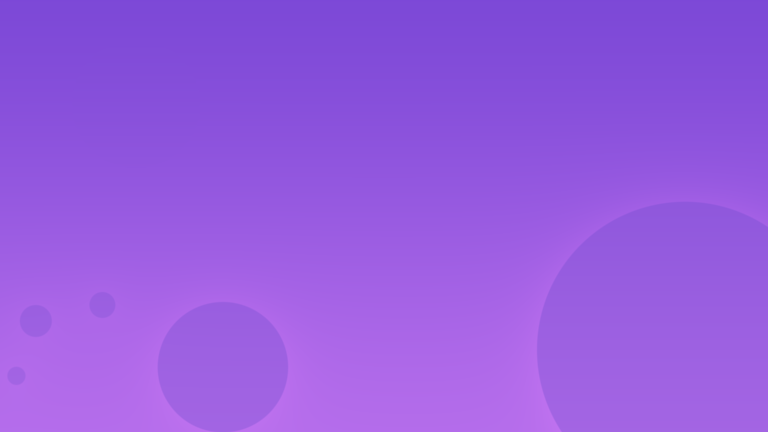
Reproduce this background procedurally as a WebGL 1 fragment shader.

```glsl
precision highp float;
// A violet-to-orchid vertical gradient with translucent round bubbles.
// Each bubble is a circle distance function: a soft pink halo outside
// its rim and a cool violet tint inside.

uniform vec2 u_resolution;

// Lays one bubble over the colour; lengths are in canvas heights.
vec3 addBubble(vec3 color, vec2 p, vec2 center, float radius, float tint, float halo) {
  float d = length(p - center) - radius;
  float pixel = 1.0 / u_resolution.y;
  float inside = 1.0 - smoothstep(-pixel, pixel, d);
  float falloff = exp(-max(d, 0.0) / 0.055);
  vec3 glowing = color + vec3(0.045, 0.022, 0.018) * halo * falloff;
  vec3 tinted = mix(color, vec3(0.50, 0.33, 0.83), tint);
  return mix(glowing, tinted, inside);
}

// Violet above, orchid below, with a gentle S-shaped transition.
vec3 background(float height) {
  float depth = 1.0 - height;
  float blend = mix(depth, smoothstep(0.0, 1.0, depth), 0.45);
  return mix(vec3(0.488, 0.284, 0.842), vec3(0.705, 0.425, 0.920), blend);
}

void main() {
  vec2 p = gl_FragCoord.xy / u_resolution.y;
  vec3 color = background(p.y);

  // Barely visible bubble at the upper left
  color = addBubble(color, p, vec2(0.315, 0.759), 0.148, 0.035, 0.0);

  // Large bubbles with wide halos
  color = addBubble(color, p, vec2(1.586, 0.190), 0.343, 0.32, 1.0);
  color = addBubble(color, p, vec2(0.516, 0.150), 0.151, 0.34, 0.8);

  // Small bubbles at the lower left
  color = addBubble(color, p, vec2(0.083, 0.257), 0.037, 0.32, 0.4);
  color = addBubble(color, p, vec2(0.237, 0.294), 0.030, 0.30, 0.4);
  color = addBubble(color, p, vec2(0.038, 0.130), 0.021, 0.28, 0.3);

  gl_FragColor = vec4(color, 1.0);
}
```
